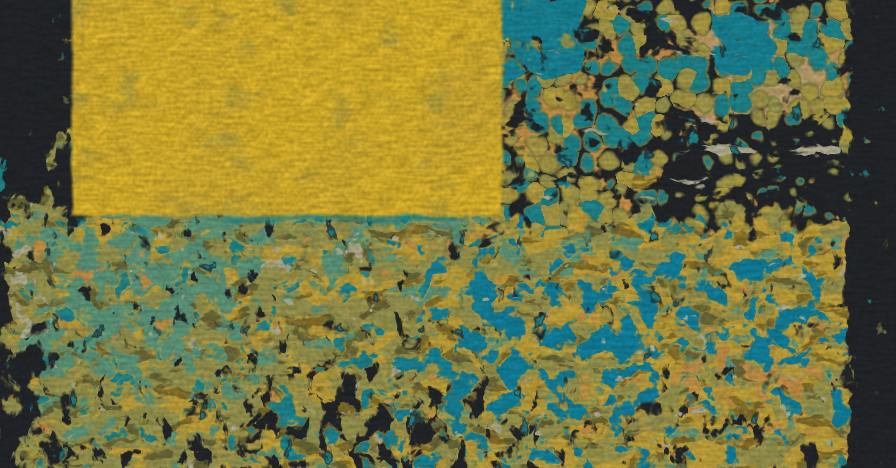
Reproduce this background procedurally as a WebGL 2 fragment shader.

```glsl
#version 300 es
precision highp float;
// Weathered abstract painting: a golden slab over scraped teal, olive and black paint.
uniform vec2 u_resolution;
out vec4 outColor;

const vec3 GOLD = vec3(0.78, 0.64, 0.15);
const vec3 OCHRE = vec3(0.69, 0.58, 0.21);
const vec3 OLIVE = vec3(0.54, 0.53, 0.28);
const vec3 SEA = vec3(0.33, 0.54, 0.44);
const vec3 TEAL = vec3(0.11, 0.48, 0.50);
const vec3 BLUE = vec3(0.06, 0.46, 0.56);
const vec3 ORANGE = vec3(0.71, 0.52, 0.25);
const vec3 PALE = vec3(0.63, 0.62, 0.52);
const vec3 BLACK = vec3(0.125, 0.135, 0.145);
const float EDGE = 0.09;    // softness of torn paint
const float WARP = 0.016;   // wobble of all shapes
const float CELLS = 25.0;   // blisters per canvas height
const float RELIEF = 0.17;  // embossing of the slab

vec2 hash2(vec2 cell) {
  uvec2 v = uvec2(ivec2(cell)) * uvec2(1597u, 51749u);
  uint n = (v.x ^ (v.y >> 3u) ^ (v.y << 7u)) * 74779u + 28917u;
  n = (n ^ (n >> 15u)) * 277803u;
  n = (n ^ (n >> 13u)) * 668265u;
  n ^= n >> 16u;
  return vec2(n & 65535u, n >> 16u) / 65535.0;
}

float slope(vec2 cell, vec2 offset) {
  float angle = 6.2832 * hash2(cell).x;
  return dot(vec2(cos(angle), sin(angle)), offset);
}

float noise(vec2 p) {
  vec2 i = floor(p), f = p - i, e = vec2(1, 0);
  vec2 u = f * f * f * (f * (f * 6.0 - 15.0) + 10.0);
  return 1.5 * mix(mix(slope(i, f), slope(i + e, f - e), u.x),
                   mix(slope(i + e.yx, f - e.yx), slope(i + 1.0, f - 1.0), u.x), u.y);
}

float fbm(vec2 p) {
  float sum = 0.0, gain = 0.65;
  for (int i = 0; i < 4; i++) {
    sum += gain * noise(p);
    p = mat2(1.6, 1.2, -1.2, 1.6) * p + 11.3;
    gain *= 0.5;
  }
  return sum;
}

// x: distance to the nearest centre, yz: random values of that cell
vec3 blisters(vec2 p) {
  vec3 best = vec3(9);
  for (int k = 0; k < 9; k++) {
    vec2 id = floor(p) + vec2(k % 3 - 1, k / 3 - 1);
    float d = length(p - id - 0.15 - 0.7 * hash2(id));
    if (d < best.x) best = vec3(d, hash2(id + 57.0));
  }
  return best;
}

// Soft rectangle from its left, bottom, right and top
float box(vec2 p, float l, float b, float r, float t, float soft) {
  vec2 d = max(vec2(l, b) - p, p - vec2(r, t));
  return smoothstep(soft, -soft, max(d.x, d.y));
}

float torn(float n) { return smoothstep(-EDGE, EDGE, n); }

void paint(inout vec3 col, vec3 coat, float n) { col = mix(col, coat, torn(n)); }

// Scraped field along the bottom
vec3 lowerField(vec2 p, vec2 q) {
  vec3 col = mix(OLIVE, OCHRE, torn(fbm(q * vec2(11, 17)) - 0.1 + 0.2 * (p.x - 0.85)));
  col *= 1.0 - 0.3 * torn(fbm(q * vec2(13, 27) + 31.0) - 0.22);
  paint(col, SEA, fbm(q * vec2(15, 20) + 5.0) - 0.42
      + 0.52 * box(p, 0.06, 0.17, 0.5, 0.55, 0.13)
      + 0.2 * box(p, 0.4, 0.35, 1.4, 0.55, 0.08));
  paint(col, ORANGE, fbm(q * 18.0 + 17.0) - 0.5
      + 0.42 * box(p, 1.45, 0.1, 1.72, 0.28, 0.09)
      + 0.2 * box(p, 1.05, 0.28, 1.3, 0.4, 0.08));
  paint(col, BLACK, fbm(q * vec2(25, 17) + 71.0) - 0.51
      + 0.25 * box(p, 0.45, -0.2, 1.05, 0.3, 0.12)
      + 0.2 * box(p, 0.0, -0.2, 1.82, 0.16, 0.1)
      + 0.3 * box(p, 0.46, 0.42, 0.55, 0.55, 0.06));
  // Blue pools with golden rims
  float pool = fbm(q * vec2(17, 20) + 43.0) - 0.43
      + 0.32 * box(p, 0.95, 0.15, 1.8, 0.46, 0.14)
      + 0.15 * box(p, 0.5, -0.1, 1.4, 0.28, 0.15);
  col = mix(col, OCHRE, 0.6 * torn(pool + 0.14));
  paint(col, mix(TEAL, BLUE, smoothstep(0.5, 1.2, p.x)), pool);
  paint(col, PALE, fbm(q * vec2(23, 29) + 91.0) - 0.58
      + 0.4 * box(p, 0.0, 0.25, 0.09, 0.5, 0.05)
      + 0.22 * box(p, 0.55, 0.42, 0.8, 0.5, 0.06));
  return col;
}

// Blistered black corner with cells of olive and teal
vec3 upperField(vec2 p, vec2 q) {
  float warm = box(p, 1.06, 0.66, 1.27, 0.84, 0.05);
  float rosy = box(p, 1.49, 0.75, 1.79, 0.98, 0.05);
  float band = box(p, 1.4, 0.53, 1.85, 0.74, 0.05);
  vec3 col = BLACK;
  paint(col, mix(ORANGE, PALE, 0.5 * rosy), fbm(q * 14.0) - 0.25 + 0.45 * max(warm, rosy) - 0.25 * band);
  vec3 cell = blisters(q * CELLS);
  float inside = 0.42 + 0.24 * cell.y + 0.35 * fbm(q * 7.0 + 23.0) - 0.22 * band - cell.x;
  paint(col, OLIVE * 0.85, inside);
  paint(col, cell.z < 0.38 ? TEAL : mix(OLIVE, OCHRE, cell.y * 0.7), inside - 0.1);
  paint(col, BLACK, fbm(q * vec2(14, 17) + 61.0) - 0.3 + 0.25 * band - 0.15 * rosy);
  float wash = max(box(q, 1.06, 0.83, 1.25, 1.2, 0.02), box(q, 1.52, 0.84, 1.65, 0.97, 0.02));
  paint(col, mix(TEAL, BLUE, 0.5), fbm(q * 14.0 + 8.0) - 0.7 + wash);
  paint(col, PALE, fbm(q * vec2(9, 30)) - 0.6 + 0.5 * box(q, 1.45, 0.665, 1.8, 0.685, 0.012));
  return col;
}

// Embossed golden slab
vec3 slab(vec2 p) {
  vec2 s = p * vec2(13, 17) + 1.5 * fbm(p * 6.0);
  float bump = abs(fbm(s)) - abs(fbm(s + vec2(-0.08, 0.1)));
  vec3 col = mix(GOLD, OCHRE, 0.45 * smoothstep(-0.3, 0.6, fbm(p * 3.0)));
  col = mix(col, OLIVE, 0.45 * smoothstep(0.15, 0.6, fbm(p * vec2(9, 12) + 19.0)));
  return col * (1.0 + RELIEF * bump);
}

void main() {
  vec2 p = gl_FragCoord.xy / u_resolution.y;
  vec2 q = p + WARP * vec2(fbm(p * 13.0), fbm(p * 13.0 + 47.0));
  vec3 col = lowerField(p, q);
  paint(col, upperField(p, q), fbm(q * 12.0 + 29.0) - 0.5 + box(q, 1.06, 0.52, 1.83, 1.2, 0.07));
  // Worn dark borders
  float wear = fbm(q * vec2(22, 15) + 83.0);
  float border = box(q, -0.2, 0.56, 0.16, 1.2, 0.09) + 0.65 * box(q, -0.2, -0.2, 0.09, 0.24, 0.08);
  border = max(border, 0.6 * box(q, -0.2, -0.2, 0.02, 0.6, 0.02));
  paint(col, BLACK, 0.8 * wear - 0.44 + max(border, box(q, 1.81, -0.2, 2.2, 1.2, 0.03)));
  paint(col, TEAL, wear - 0.65 + 0.65 * box(p, -0.1, 0.58, 0.03, 0.71, 0.025));
  // Slab above a thin teal line
  col = mix(col, TEAL, 0.7 * box(q, 0.48, 0.528, 0.97, 0.542, 0.006));
  col = mix(col, slab(p), box(mix(p, q, 0.3), 0.154, 0.54, 1.073, 1.2, 0.006));
  // Dragged-brush grain
  col *= 1.0 + 0.1 * noise(p * vec2(25, 130)) + 0.08 * noise(p * 110.0);
  outColor = vec4(col, 1);
}
```
